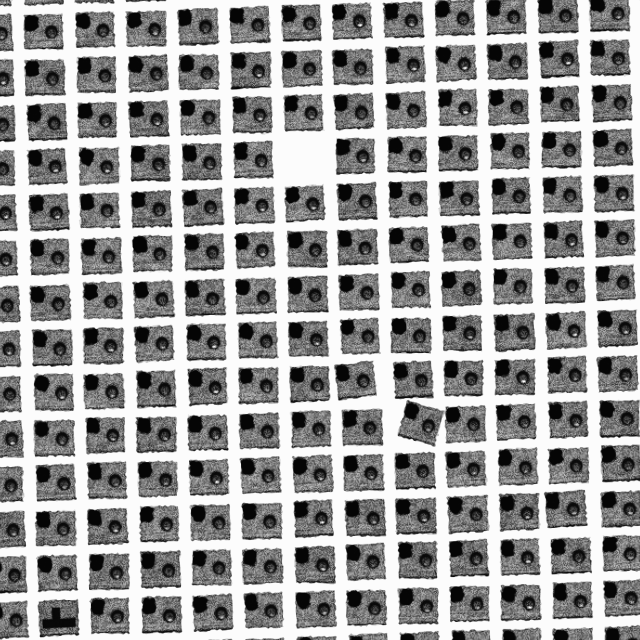
Give the GLSL for this pattern, as a Shadertoy shader.

```glsl
// A slightly skewed grid of diced grey chips on white, each with a black corner
// pad and a glossy dark bead. Nearby lattice cells are looped over; a hash varies
// each chip, and a few cells are missing, knocked loose or carry an alignment mark.

#define UNITS 768.0                  // canvas height in drawing units, y down
#define ORIGIN vec2(53.0, 38.3)      // centre of chip (0, 0)
#define COLUMN_STEP vec2(61.65, -2.1)
#define ROW_STEP vec2(1.35, 54.1)
#define CHIP_HALF vec2(23.3, 21.3)
#define TILT -0.03
#define EDGE_SOFT 1.3
#define ROUGHNESS 2.4
#define GRAIN 0.34
#define CHIP_GREY 0.485
#define BEAD_POS vec2(9.3, 0.8)
#define PAD_POS vec2(-14.8, -11.0)

float hash(vec2 p) {
    return fract(sin(dot(p, vec2(12.9898, 78.233))) * 43758.5453);
}

float noise(vec2 p) {
    vec2 i = floor(p), f = fract(p);
    f = f * f * (3.0 - 2.0 * f);
    return mix(mix(hash(i), hash(i + vec2(1, 0)), f.x),
               mix(hash(i + vec2(0, 1)), hash(i + vec2(1, 1)), f.x), f.y);
}

float box(vec2 p, vec2 halfSize, float radius) {
    vec2 d = abs(p) - halfSize + radius;
    return length(max(d, 0.0)) + min(max(d.x, d.y), 0.0) - radius;
}

float cover(float dist, float soft) {
    return 1.0 - smoothstep(-soft, soft, dist);
}

bool isCell(vec2 cell, float column, float row) {
    return distance(cell, vec2(column, row)) < 0.5;
}

// Grey level of the chip surface at local point q
float chipShade(vec2 q, vec2 p, vec2 cell, float dist, float soft) {
    float seed = hash(cell + 3.7);
    vec2 shift = vec2(hash(cell + 11.3), hash(cell + 23.9)) - 0.5;

    // Body: streaks along the lower part, darker rim and bottom ledge
    float lower = smoothstep(4.0, 13.0, q.y);
    float shade = CHIP_GREY + 0.05 * (seed - 0.5);
    shade += (noise(vec2(q.x * 0.06, q.y * 0.55) + seed * 97.0) - 0.5) * mix(0.07, 0.24, lower);
    shade += (noise(q * 0.16 + seed * 61.0) - 0.5) * 0.1;
    shade -= 0.14 * smoothstep(-4.0, 0.0, dist);
    shade -= (0.08 + 0.2 * hash(cell + 5.1)) * smoothstep(17.5, 20.5, q.y);

    if (isCell(cell, 0.0, 13.0)) {
        // Alignment mark: bar with a stem
        float mark = min(box(q - vec2(0.0, 6.0), vec2(20.0, 5.5), 1.5),
                         box(q - vec2(-3.0, -3.0), vec2(5.0, 10.0), 1.5));
        shade = mix(shade - 0.06, 0.03, cover(mark, soft));
    } else {
        // Corner pad with a wavy outline
        float wave = (noise(q * 0.22 + seed * 43.0) - 0.5) * 3.0;
        float pad = box(q - PAD_POS - shift, vec2(8.3, 9.6), 6.0) + wave;
        shade = mix(shade, 0.02, cover(pad, soft + 0.4));

        // Bead: soft halo, black rim, dim dome and a highlight low down
        vec2 b = q - BEAD_POS - shift * 1.6;
        float r = length(b * vec2(1.0, 0.95));
        shade -= 0.1 * cover(r - 9.5, 2.5);
        shade = mix(shade, 0.04, cover(r - 7.7, soft + 0.3));
        shade = mix(shade, 0.23, cover(length(b - vec2(0.3, 1.6)) - 4.6, 1.8));
        float gloss = hash(cell + 31.7);
        float glint = cover(length((b - vec2(0.8, 5.0)) * vec2(0.65, 1.0)) - 1.5, 1.4);
        shade = mix(shade, 0.45 + 0.5 * gloss, glint * (0.35 + 0.65 * gloss));
    }
    return shade + (noise(p / 1.3) - 0.5) * GRAIN * smoothstep(0.0, 0.3, shade);
}

void mainImage(out vec4 fragColor, in vec2 fragCoord) {
    float pixel = UNITS / iResolution.y;
    vec2 p = vec2(fragCoord.x, iResolution.y - fragCoord.y) * pixel;
    float soft = max(EDGE_SOFT, 0.75 * pixel);
    mat2 lattice = mat2(COLUMN_STEP, ROW_STEP);
    vec2 home = floor(inverse(lattice) * (p - ORIGIN) + 0.5);
    float grey = 0.99;

    for (int j = -1; j <= 1; j++)
    for (int i = -1; i <= 1; i++) {
        vec2 cell = home + vec2(i, j);
        if (isCell(cell, 5.0, 3.0)) continue;   // missing chip

        // Placement: small jitter, plus three loosened chips
        vec2 jitter = vec2(hash(cell), hash(cell + 7.1)) - 0.5;
        vec2 centre = ORIGIN + lattice * cell + jitter * 1.6;
        float angle = TILT + (hash(cell + 17.3) - 0.5) * 0.05;
        if (isCell(cell, 7.0, 9.0)) { centre += vec2(8.0, -2.0); angle += 0.31; }
        if (isCell(cell, 6.0, 8.0)) { centre += vec2(-6.0, -2.0); angle -= 0.1; }
        if (isCell(cell, 10.0, 11.0)) { centre += vec2(-5.0, -2.0); angle -= 0.06; }
        float c = cos(angle), s = sin(angle);
        vec2 q = (p - centre) * mat2(c, s, -s, c);

        // Rough sawn outline with a slightly slanted lower edge
        vec2 halfSize = CHIP_HALF + jitter.yx * 1.2;
        halfSize.y += q.x * (hash(cell + 41.3) - 0.5) * 0.05 * step(0.0, q.y);
        float dist = box(q, halfSize, 1.0);
        dist += (noise(q * 0.3 + hash(cell) * 83.0) - 0.5) * ROUGHNESS;
        if (dist > soft) continue;
        grey = mix(grey, chipShade(q, p, cell, dist, soft), cover(dist, soft));
    }
    fragColor = vec4(vec3(clamp(grey, 0.0, 1.0)), 1.0);
}
```
